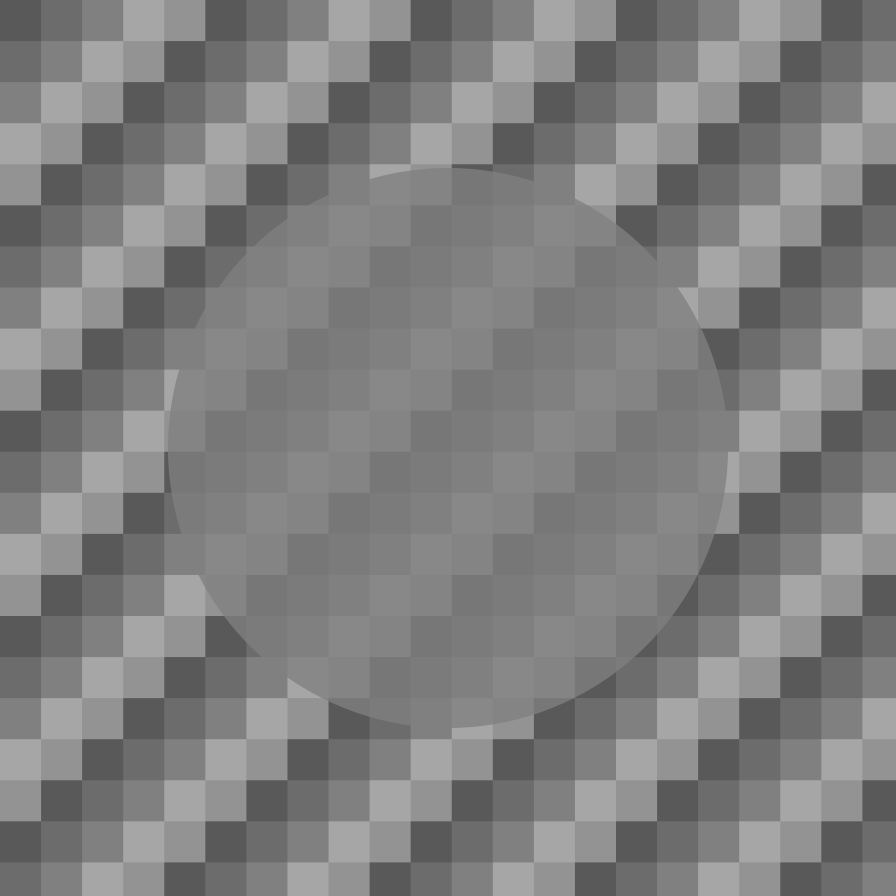
Give the GLSL for this pattern, as a Shadertoy shader.

```glsl
// A grid of grey squares whose five tones repeat along diagonal bands.
// A centred disc shows the same grid at low contrast. Tones come from
// (column + row) mod 5; cell and disc edges are filtered to one pixel.

const float CELL_SIZE     = 11.0 / 240.0; // cell side, in canvas heights
const float DISC_RADIUS   = 0.3125;
const vec2  DISC_CENTER   = vec2(0.5);
const float MID_GREY      = 0.5;
const float TONE_STEP     = 0.075;        // difference between adjacent tones
const float DISC_CONTRAST = 0.21;         // contrast kept inside the disc

// Signed tone of a cell, -2 (dark) to 2 (light); the last two are swapped.
float cellTone(vec2 cell) {
    float phase = mod(cell.x + cell.y, 5.0);
    float level = phase < 2.5 ? phase : 7.0 - phase;
    return level - 2.0;
}

// Grid tone, blending neighbours only within one pixel of a cell edge.
float gridTone(vec2 p, float pixel) {
    vec2 q = p - 0.5;
    vec2 cell = floor(q);
    vec2 blend = clamp((fract(q) - 0.5) / pixel + 0.5, 0.0, 1.0);
    float upper = mix(cellTone(cell), cellTone(cell + vec2(1, 0)), blend.x);
    float lower = mix(cellTone(cell + vec2(0, 1)), cellTone(cell + vec2(1, 1)), blend.x);
    return mix(upper, lower, blend.y);
}

void mainImage(out vec4 fragColor, in vec2 fragCoord) {
    float pixel = 1.0 / iResolution.y;
    vec2 uv = fragCoord * pixel;
    uv.x += 0.5 - 0.5 * iResolution.x * pixel; // keep the square centred

    // Rows count down from the top edge.
    vec2 gridPos = vec2(uv.x, 1.0 - uv.y) / CELL_SIZE;
    float tone = gridTone(gridPos, pixel / CELL_SIZE);

    // The disc lowers contrast around mid grey.
    float discDistance = length(uv - DISC_CENTER) - DISC_RADIUS;
    float inside = clamp(0.5 - discDistance / pixel, 0.0, 1.0);
    float contrast = mix(1.0, DISC_CONTRAST, inside);

    fragColor = vec4(vec3(MID_GREY + TONE_STEP * tone * contrast), 1.0);
}
```
